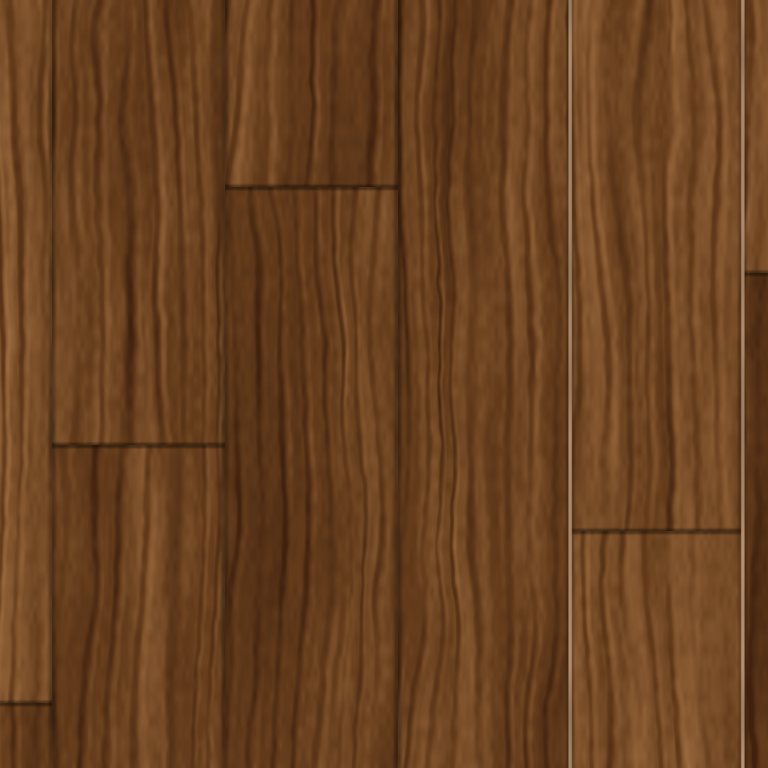
A WebGL 1 fragment shader for this texture:

```glsl
precision highp float;
// Dark walnut floor: vertical staggered planks with wavy grain, butt joints and seams.
uniform vec2 u_resolution;

#define PLANK_WIDTH 0.2248
#define PLANK_LENGTH 1.12
#define FIRST_SEAM 0.068
#define STAGGER 0.336
#define RINGS 33.0
#define VEIN_DEPTH 0.55
#define GAP_WIDTH 0.0046
#define FIRST_OPEN_SEAM 3.0
#define DARK_WOOD vec3(0.29, 0.16, 0.07)
#define MID_WOOD vec3(0.40, 0.24, 0.11)
#define LIGHT_WOOD vec3(0.54, 0.36, 0.20)
#define GAP_COLOR vec3(0.70, 0.56, 0.44)

float hash(vec2 p) {
  vec3 q = fract(vec3(p.xyx) * 0.1031);
  q += dot(q, q.yzx + 33.33);
  return fract((q.x + q.y) * q.z);
}

float noise(vec2 p) {
  vec2 i = floor(p), f = fract(p);
  f = f * f * (3.0 - 2.0 * f);
  return mix(mix(hash(i), hash(i + vec2(1.0, 0.0)), f.x),
             mix(hash(i + vec2(0.0, 1.0)), hash(i + vec2(1.0, 1.0)), f.x), f.y);
}

// Noise centred on zero, with its own frequency across and along the grain.
float grainNoise(vec2 p, float across, float along) {
  return noise(p * vec2(across, along)) - 0.5;
}

// Relative brightness of the wood, before the plank tone is added.
float woodGrain(vec2 p) {
  vec2 q = p;
  q.x += 0.030 * grainNoise(p + 3.0, 9.0, 3.2);
  q.x += 0.012 * grainNoise(p + 7.0, 22.0, 9.0);
  q.x += 0.003 * grainNoise(p + 11.0, 60.0, 38.0);

  // Broad bands, streaks, fibres and pores.
  float grain = 0.42 * grainNoise(q, 13.0, 0.8);
  grain += 0.42 * grainNoise(q + 17.0, 48.0, 1.8);
  grain += 0.30 * grainNoise(q + 23.0, 110.0, 7.0);
  grain += 0.20 * grainNoise(p + 29.0, 190.0, 65.0);

  // Growth rings: a thin dark vein with a paler rib beside it.
  float phase = q.x * RINGS + 1.6 * grainNoise(q + 31.0, 17.0, 1.2);
  float ring = fract(phase) - 0.5;
  float strength = noise(vec2(floor(phase) * 7.3, p.y * 3.5));
  float vein = 1.0 - smoothstep(0.02, 0.20, abs(ring));
  float rib = 1.0 - smoothstep(0.0, 0.17, abs(ring - 0.30));
  return grain + strength * (0.22 * rib - VEIN_DEPTH * vein);
}

vec3 woodColor(float v) {
  v = clamp(v, -0.2, 1.25);
  return v < 0.5 ? mix(DARK_WOOD, MID_WOOD, 2.0 * v)
                 : mix(MID_WOOD, LIGHT_WOOD, 2.0 * v - 1.0);
}

void main() {
  vec2 p = gl_FragCoord.xy / u_resolution;
  float pixel = 1.0 / min(u_resolution.x, u_resolution.y);

  // Plank layout: each column shifts its joint by a fixed stagger.
  float across = (p.x - FIRST_SEAM) / PLANK_WIDTH;
  float column = floor(across);
  float joint = mod(0.45 + STAGGER * column, PLANK_LENGTH) - 0.03;
  float upper = step(joint, p.y);

  // Tone cycles over five columns, on a different curve below the joints.
  float upperTone = 0.5 + 0.25 * cos(6.2832 * (column + 1.0) / 5.0);
  float lowerTone = fract(0.27 + 0.2 * column);
  float tone = mix(lowerTone, upperTone, upper);

  // Every plank samples its own stretch of grain.
  vec2 seed = vec2(column + 2.0, upper) * vec2(3.17, 5.71) + 2.0;
  vec3 color = woodColor(0.38 + 0.47 * tone + woodGrain(p + seed));

  // Butt joint: a soft dark line.
  float jointDist = abs(p.y - joint);
  color *= 1.0 - 0.38 * (1.0 - smoothstep(0.001, 0.006, jointDist));

  // Long seams: closed ones are dark, open ones show a pale gap.
  float edge = floor(across + 0.5);
  float seamDist = abs(across - edge) * PLANK_WIDTH;
  float open = step(FIRST_OPEN_SEAM - 0.5, edge);
  float wear = noise(vec2(edge * 5.0, p.y * 14.0));
  float shade = 1.0 - smoothstep(0.001, 0.008, seamDist);
  color *= 1.0 - shade * mix(0.18 + 0.16 * wear, 0.32, open);
  float gap = 1.0 - smoothstep(0.5 * GAP_WIDTH - pixel, 0.5 * GAP_WIDTH + pixel, seamDist);
  color = mix(color, GAP_COLOR * (0.88 + 0.18 * wear), gap * open * 0.95);

  gl_FragColor = vec4(color, 1.0);
}
```
